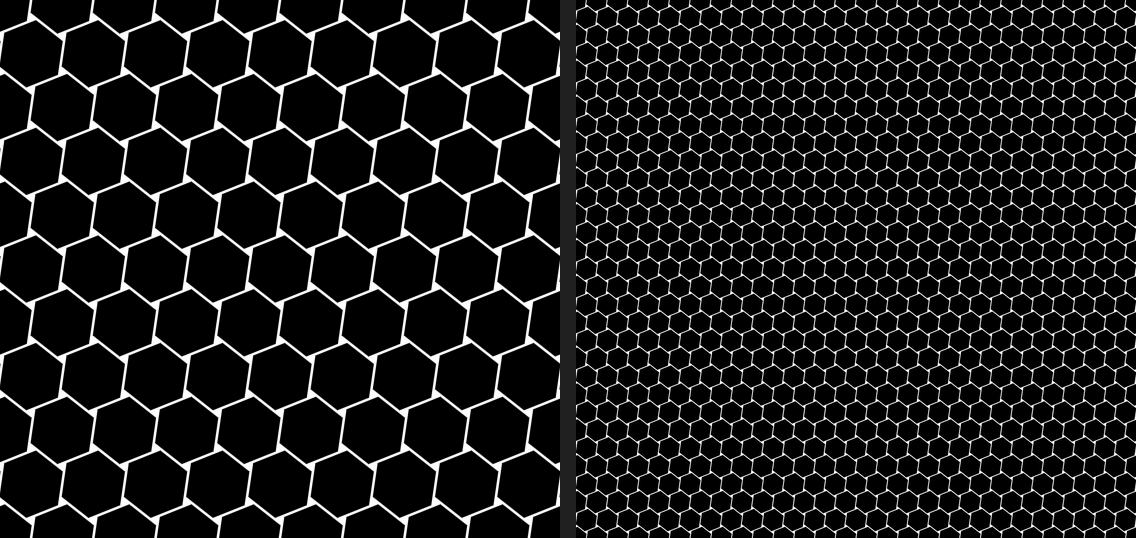
Left, the tile; right, the same tile 3 across and 3 down.
Write a Shadertoy shader that draws this pattern.

```glsl
// Staggered black hexagons, each turned slightly, over a near-white ground: pinwheel honeycomb lines.

const float COLUMNS   = 9.0;         // hexagons across
const float ROWS      = 10.0;        // rows up the canvas; even, so the stagger wraps
const float ROW_PITCH = 0.8660254;   // row spacing, in column pitches
const float APOTHEM   = 0.4746;      // centre to flat side, in column pitches
const float TILT      = 0.143;       // clockwise turn of each hexagon, radians
const float SOFTNESS  = 0.75;        // half width of the smoothed edge, in pixels
const vec3  GROUND    = vec3(0.99);
const vec3  HEX_FILL  = vec3(0.0);

vec2 rotate(vec2 p, float angle) {
    float c = cos(angle), s = sin(angle);
    return vec2(c * p.x - s * p.y, s * p.x + c * p.y);
}

// Signed distance to the sides of a hexagon with a corner at the top
float hexagon(vec2 p, float apothem) {
    p = abs(p);
    return max(p.x, dot(p, vec2(0.5, 0.8660254))) - apothem;
}

// Distance to the closest hexagon; turned corners reach into neighbouring cells
float hexagonField(vec2 p) {
    float nearest = 1e3;
    float baseRow = floor(p.y / ROW_PITCH + 0.5);
    for (int j = -1; j <= 1; j++) {
        float row = baseRow + float(j);
        float x = p.x - 0.5 * mod(row, 2.0);
        x -= floor(x + 0.5);
        for (int i = -1; i <= 1; i++) {
            vec2 local = vec2(x - float(i), p.y - row * ROW_PITCH);
            nearest = min(nearest, hexagon(rotate(local, TILT), APOTHEM));
        }
    }
    return nearest;
}

void mainImage(out vec4 fragColor, in vec2 fragCoord) {
    vec2 p = fragCoord / iResolution.xy * vec2(COLUMNS, ROWS * ROW_PITCH);
    float edge = SOFTNESS * COLUMNS / iResolution.x;
    float ground = smoothstep(-edge, edge, hexagonField(p));
    fragColor = vec4(mix(HEX_FILL, GROUND, ground), 1.0);
}
```
